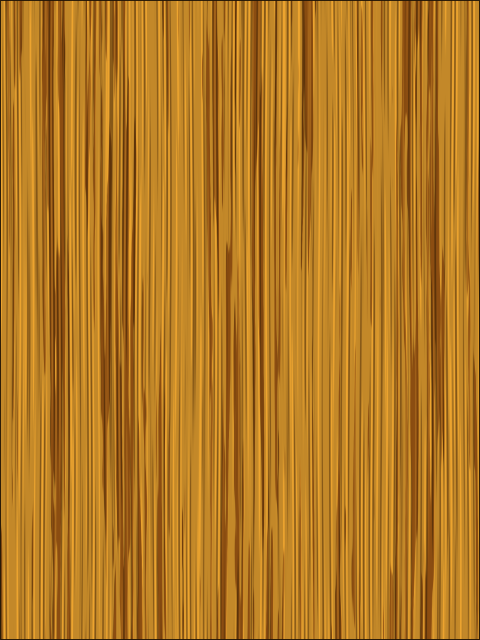
Give the GLSL for this texture, as a Shadertoy shader.

```glsl
// Golden wood grain: long upright fibres with brown streaks and side-lit relief.

const vec3 TAN = vec3(0.765, 0.535, 0.16);
const vec3 TAN_LIT = vec3(0.93, 0.645, 0.185);
const vec3 TAN_SHADE = vec3(0.52, 0.34, 0.09);
const vec3 BROWN = vec3(0.545, 0.302, 0.065);
const vec3 BROWN_LIT = vec3(0.66, 0.41, 0.11);
const vec3 BROWN_SHADE = vec3(0.36, 0.20, 0.04);
const vec3 BORDER = vec3(0.13, 0.08, 0.02);
const float BEVEL = 0.0007;
const int TAPS = 4;

float hash(vec2 p) {
    vec3 q = fract(vec3(p.xyx) * 0.1031);
    q += dot(q, q.yzx + 33.33);
    return fract((q.x + q.y) * q.z);
}

// One fibre: smooth noise along y, with its own phase.
float fibre(float column, float y, float seed) {
    y += 20.0 * hash(vec2(column, seed));
    float row = floor(y);
    float t = smoothstep(0.0, 1.0, y - row);
    float a = hash(vec2(column + seed, row));
    float b = hash(vec2(column + seed, row + 1.0));
    return mix(a, b, t);
}

// Neighbouring fibres blended across x.
float fibres(vec2 p, vec2 frequency, float seed) {
    p = p * frequency + 40.0;
    float column = floor(p.x);
    float t = smoothstep(0.0, 1.0, p.x - column);
    return mix(fibre(column, p.y, seed), fibre(column + 1.0, p.y, seed), t);
}

// Long broad bands broken into slender streaks with splintered ends.
float brownMask(vec2 p) {
    float regions = fibres(p, vec2(14.0, 0.35), 211.0);
    float bands = fibres(p, vec2(55.0, 0.7), 311.0);
    float streaks = fibres(p, vec2(290.0, 2.6), 727.0);
    float splinters = fibres(p, vec2(420.0, 14.0), 919.0);
    float density = 0.19 * regions + 0.29 * bands + 0.43 * streaks + 0.09 * splinters;
    return smoothstep(0.558, 0.585, density);
}

float grainHeight(vec2 p) {
    float fine = fibres(p, vec2(340.0, 2.6), 1103.0);
    float broad = fibres(p, vec2(130.0, 1.8), 1511.0);
    return 0.6 * fine + 0.4 * broad - 0.07 * brownMask(p);
}

vec3 shadeTone(vec3 base, vec3 lit, vec3 dark, float slope) {
    vec3 color = mix(base, lit, smoothstep(0.4, 1.6, slope));
    return mix(color, dark, smoothstep(0.35, 1.7, -slope));
}

vec3 woodColor(vec2 p) {
    // Slight sway keeps the fibres from being ruler straight.
    p.x += 0.0010 * sin(p.y * 7.0 + p.x * 23.0);
    vec2 offset = vec2(BEVEL, 0.0);
    float slope = (grainHeight(p + offset) - grainHeight(p - offset)) / 0.092;
    vec3 light = shadeTone(TAN, TAN_LIT, TAN_SHADE, slope);
    vec3 dark = shadeTone(BROWN, BROWN_LIT, BROWN_SHADE, slope);
    return mix(light, dark, brownMask(p));
}

void mainImage(out vec4 fragColor, in vec2 fragCoord) {
    float pixel = 1.0 / iResolution.y;
    vec2 p = fragCoord * pixel;

    // Average across the pixel to smooth the narrow fibres.
    vec3 color = vec3(0.0);
    for (int i = 0; i < TAPS; i++) {
        float shift = (float(i) + 0.5) / float(TAPS) - 0.5;
        color += woodColor(p + vec2(shift * pixel, 0.0));
    }
    color /= float(TAPS);

    // Hairline edge around the panel.
    vec2 size = iResolution.xy * pixel;
    vec2 inset = min(p, size - p);
    float edge = min(inset.x, inset.y);
    float inside = smoothstep(-0.5 * pixel, 0.5 * pixel, edge - 0.0013);
    fragColor = vec4(mix(BORDER, color, inside), 1.0);
}
```
